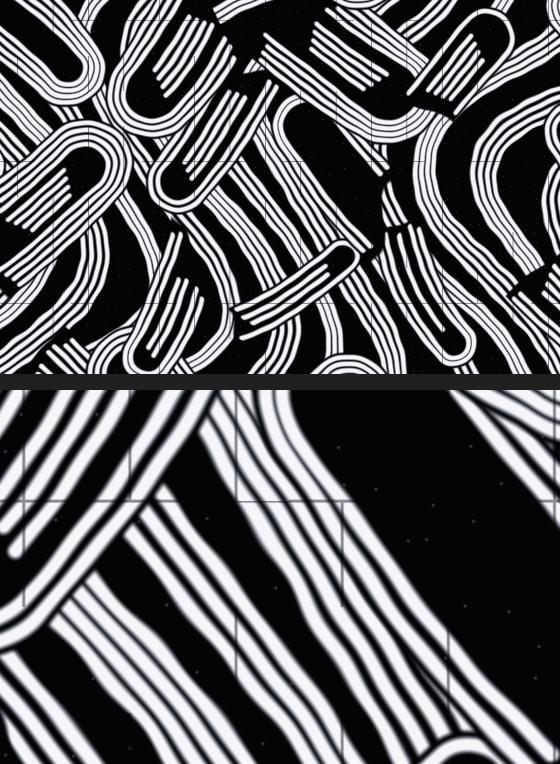
Top, the full canvas; bottom, a detail of the centre.
A Shadertoy shader for this pattern:

```glsl
// Hand-painted white line bundles on black: nested hairpins over flowing ribbons.

// Lengths are in units of the drawing, ZOOM canvas heights each
const float ZOOM       = 0.86;    // size of the whole drawing
const float CELL       = 0.40;    // spacing of the hairpins
const float JITTER     = 0.5;     // scatter of hairpins within a cell
const float SKIP       = 0.12;    // share of cells left to the ribbons
const float HALF_LINE  = 0.0076;  // half the width of a painted line
const float SOFTNESS   = 0.0039;  // blur of the paint edge
const float TONE       = 1.2;     // darkens the thin paint at the edges
const float TIGHT_GAP  = 0.014;   // smallest line spacing in a bend
const float WIDE_GAP   = 0.0255;  // line spacing along straight legs
const float MARGIN     = 0.014;   // black border around a hairpin
const float LANE       = 0.185;   // spacing of the background ribbons
const float PANEL      = 0.11;    // width of the wall boards
const float SPECK_CELL = 0.035;   // spacing of paint specks
const float PI         = 3.14159;

const vec3 BLACK     = vec3(0.010, 0.018, 0.020);
const vec3 WHITE     = vec3(0.965, 0.965, 0.975);
const vec3 EDGE_TINT = vec3(0.0, 0.008, 0.028);

vec3 hash3(vec2 c) {
    vec3 h = vec3(dot(c, vec2(127.1, 311.7)), dot(c, vec2(269.5, 183.3)), dot(c, vec2(419.2, 371.9)));
    return fract(sin(h) * 43758.5);
}

mat2 rotation(float a) {
    return mat2(cos(a), -sin(a), sin(a), cos(a));
}

// 1 inside an edge, 0 outside, never sharper than a pixel
float fill(float d) {
    float e = max(SOFTNESS, 0.75 / (iResolution.y * ZOOM));
    return 1.0 - smoothstep(-e, e, d);
}

// Uneven hand movement from layered sines
vec2 handWobble(vec2 p) {
    return p + 0.014 * sin(p.yx * 5.3 + vec2(0.4, 2.1))
             + 0.002 * sin(p.yx * 24.0 + vec2(1.3, 0.2))
             + 0.0008 * sin(p.yx * 83.0);
}

// Height field whose contours swing from one diagonal to the other
float ribbonField(vec2 p) {
    return p.x + 0.24 * sin(4.7 * p.y + 1.6 * p.x + 2.6) + 0.03 * sin(7.0 * p.x - 3.0 * p.y);
}

float paintRibbons(vec2 p) {
    float g = ribbonField(p);
    float slope = max(length(vec2(dFdx(g), dFdy(g))) * iResolution.y * ZOOM, 0.4);
    float lane = floor(g / LANE);
    float across = (g - (lane + 0.5) * LANE) / slope;
    float side = hash3(vec2(lane, 5.0)).x < 0.4 ? 1.0 : 1.5;
    float gap = mix(0.018, WIDE_GAP, 0.5 + 0.5 * sin(6.0 * p.y + 2.4 * lane));
    float k = clamp(round(across / gap + side), 0.0, 2.0 * side) - side;
    return fill(abs(across - k * gap) - HALF_LINE);
}

// One bundle turning back on itself, with loose strokes in its hollow
float paintHairpin(vec2 p, vec2 cell, float ink) {
    vec3 a = hash3(cell), b = hash3(cell + 17.0), c = hash3(cell + 41.0);
    if (a.z < SKIP) return ink;

    // Local frame: bend at the top, legs running down and sweeping sideways
    float slant = b.x < 0.08 ? 0.0 : (b.x < 0.6 ? 1.0 : -1.0);
    float angle = slant * 0.76 + (b.y - 0.5) * 0.35 + (b.z < 0.5 ? 0.0 : PI);
    p = rotation(angle) * (p - (cell + 0.5 + (a.xy - 0.5) * JITTER) * CELL);
    p.y -= 0.13;
    float along = max(-p.y, 0.0);
    float sweep = (c.x - 0.5) * 1.3;
    p.x += sweep * along * along;
    float squash = inversesqrt(1.0 + 4.0 * sweep * sweep * along * along);

    // Nested lines, fanning out along the legs
    float radius = length(vec2(p.x, max(p.y, 0.0)));
    float inner = mix(0.04, 0.1, fract(a.z * 7.3));
    vec2 legs = 0.24 + 0.2 * c.yz;
    float leg = mix(legs.y, legs.x, smoothstep(-inner, inner, p.x));
    float count = 1.0 + floor(0.5 + fract(b.x * 9.1) * 3.49);
    float bendGap = mix(TIGHT_GAP, 0.023, fract(b.z * 5.7));
    float gap = mix(bendGap, WIDE_GAP, smoothstep(-0.08, 0.24, along + 0.06 * sign(slant) * p.x));
    float k = clamp(round((radius - inner) / gap), 0.0, count - 1.0);
    float end = leg - 0.009 * k - 0.008 * (1.0 + sin(k * 2.3 + c.y * 6.0));
    float d = length(vec2((radius - inner - k * gap) * squash, max(along - end, 0.0)));

    // Loose strokes
    float loose = floor(clamp((2.0 * inner - 0.035) / WIDE_GAP, 1.0, 4.0));
    float middle = 0.5 * (loose - 1.0);
    float j = clamp(round(p.x / WIDE_GAP + middle), 0.0, loose - 1.0);
    float start = 0.01 + 0.06 * c.x + 0.012 * j;
    float stop = min(legs.x, legs.y) - 0.01 * j;
    float past = max(max(start + p.y, -p.y - stop), 0.0);
    if (b.y > 0.2) d = min(d, length(vec2((p.x - (j - middle) * WIDE_GAP) * squash, past)));

    // Black ground first, then the lines
    float rim = radius - inner - (count - 1.0) * gap;
    float cutSlope = 0.75 * (legs.x - legs.y) / inner;
    float cut = (along - leg) * inversesqrt(1.0 + cutSlope * cutSlope);
    float outline = max(rim * squash, cut) - MARGIN;
    return max(ink * (1.0 - fill(outline)), fill(d - HALF_LINE));
}

// Broken hairline joints between boards
float boardSeams(vec2 p) {
    vec2 size = vec2(PANEL, 4.0 * PANEL);
    vec2 dist = abs(fract(p / size) - 0.5) * size;
    vec2 shown = step(0.5, vec2(hash3(floor(p / size.xx)).x, hash3(floor(p / size.xx) + 9.0).y));
    vec2 seam = (1.0 - smoothstep(0.0004, 0.0026, dist)) * shown;
    return max(seam.x, seam.y);
}

// Cellular scatter of small paint drops
float specks(vec2 p) {
    vec2 id = floor(p / SPECK_CELL);
    vec3 h = hash3(id + 71.0);
    float d = length(p - (id + 0.2 + 0.6 * h.xy) * SPECK_CELL);
    return 0.3 * (1.0 - smoothstep(0.0, 0.003, d)) * step(0.6, h.z);
}

void mainImage(out vec4 fragColor, in vec2 fragCoord) {
    vec2 wall = fragCoord / (iResolution.y * ZOOM);
    vec2 p = handWobble(wall);
    float ink = paintRibbons(p);

    // Neighbouring hairpins, always stacked in the same order
    vec2 home = floor(p / CELL);
    for (int y = -1; y <= 1; y++)
        for (int x = -1; x <= 1; x++)
            ink = paintHairpin(p, home + vec2(x, y), ink);

    ink = max(ink, specks(wall)) * (1.0 - 0.4 * boardSeams(wall));
    ink = pow(ink, TONE);
    vec3 color = mix(BLACK, WHITE, ink) + EDGE_TINT * 4.0 * ink * (1.0 - ink);
    fragColor = vec4(color, 1.0);
}
```
